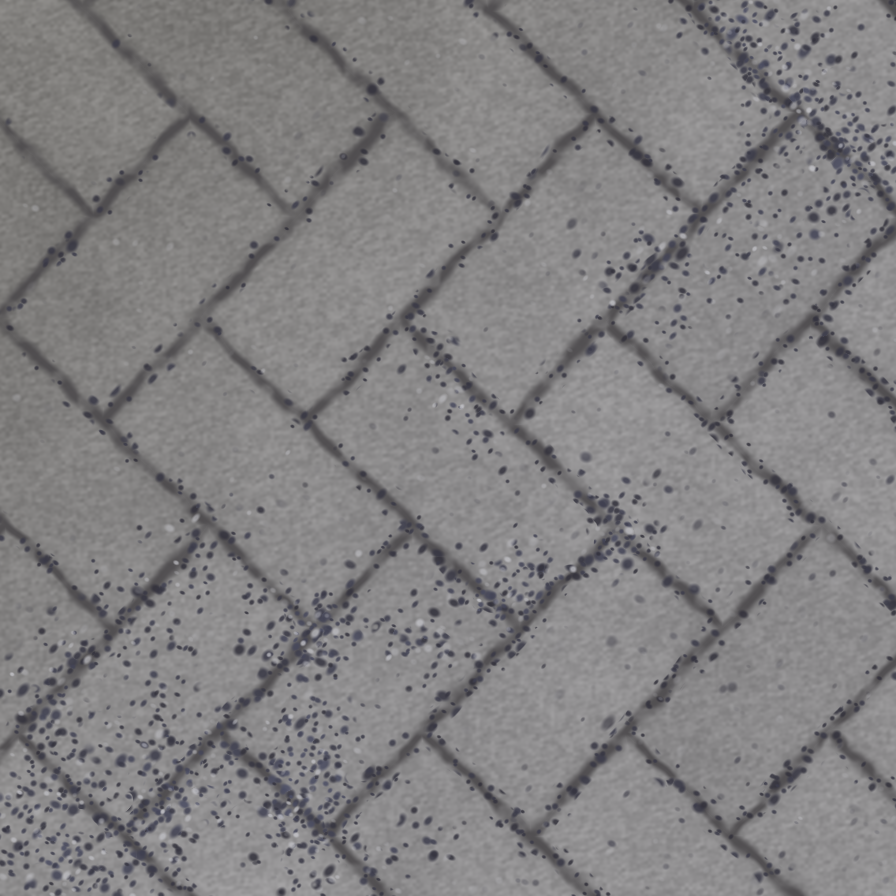
Reproduce this texture procedurally as a WebGL 1 fragment shader.

```glsl
precision highp float;
// Worn grey herringbone paving laid diagonally, with dark gritty joints.
// Pavers come from a four-cell lattice rule; loose grit is scattered in
// jittered cells, thickest along a few soft drifts and in the joints.
uniform vec2 u_resolution;

const vec3 STONE_WARM = vec3(0.495, 0.488, 0.478);
const vec3 STONE_COOL = vec3(0.565, 0.560, 0.565);
const vec3 JOINT = vec3(0.295, 0.285, 0.295);
const vec3 GRIT_DARK = vec3(0.19, 0.185, 0.225);
const vec3 GRIT_BLUE = vec3(0.30, 0.31, 0.40);
const vec3 GRIT_PALE = vec3(0.76, 0.76, 0.78);

vec3 hash3(vec2 p) {
  vec3 q = fract(p.xyx * vec3(0.1031, 0.1030, 0.0973));
  q += dot(q, q.yxz + 33.33);
  return fract((q.xxy + q.yzz) * q.zyx);
}

float noise(vec2 p) {
  vec2 c = floor(p), f = fract(p);
  f = f * f * (3.0 - 2.0 * f);
  float low = mix(hash3(c).x, hash3(c + vec2(1.0, 0.0)).x, f.x);
  float high = mix(hash3(c + vec2(0.0, 1.0)).x, hash3(c + 1.0).x, f.x);
  return mix(low, high, f.y);
}

float fbm(vec2 p) {
  float sum = 0.0, amp = 0.53;
  for (int i = 0; i < 4; i++) {
    sum += amp * noise(p);
    p = mat2(1.6, 1.2, -1.2, 1.6) * p + 7.3;
    amp *= 0.5;
  }
  return sum;
}

// Canvas position to paver axes: x runs down-right, y runs up-right.
vec2 paverAxes(vec2 p) {
  float row = (0.874 - p.y) / 0.1152;
  float col = (p.x - 0.212 - 0.0056 * row) / 0.1133;
  return 0.5 * vec2(col + row, col - row);
}

// One-by-two herringbone: xy = paver id, z = distance to its edge.
vec3 herringbone(vec2 g) {
  vec2 cell = floor(g), lo = g - cell, hi = 1.0 - lo;
  float kind = mod(cell.x - cell.y, 4.0);
  if (kind < 0.5) { lo.x += 1.0; cell.x -= 1.0; }
  else if (kind < 1.5) { lo.y += 1.0; cell.y -= 1.0; }
  else if (kind < 2.5) hi.y += 1.0;
  else hi.x += 1.0;
  return vec3(cell, min(min(lo.x, lo.y), min(hi.x, hi.y)));
}

// Scattered oval grains: x = coverage, y = random tone.
vec2 scatter(vec2 p, float cells, float density, float seed, float aa) {
  vec2 q = p * cells, home = floor(q), grain = vec2(0.0);
  for (int j = -1; j <= 1; j++) {
    for (int i = -1; i <= 1; i++) {
      vec2 cell = home + vec2(float(i), float(j));
      vec3 place = hash3(cell + seed), look = hash3(cell + seed + 91.7);
      vec2 d = q - cell - place.xy;
      d = vec2(d.x + d.y * (look.z - 0.5), d.y * (0.8 + 0.5 * look.z));
      float radius = mix(0.24, 0.62, look.x * look.x);
      float cover = 1.0 - smoothstep(radius * 0.35, radius + aa * cells, length(d));
      cover *= smoothstep(place.z, place.z + 0.06, density);
      if (cover > grain.x) grain = vec2(cover, look.y);
    }
  }
  return grain;
}

// Soft streak of debris around the segment a-b.
float drift(vec2 p, vec2 a, vec2 b, float radius) {
  vec2 pa = p - a, ba = b - a;
  float d = length(pa - ba * clamp(dot(pa, ba) / dot(ba, ba), 0.0, 1.0)) / radius;
  return exp(-d * d);
}

float debris(vec2 p) {
  float amount = drift(p, vec2(0.06, 0.06), vec2(0.27, 0.16), 0.075);
  amount += drift(p, vec2(0.32, 0.15), vec2(0.42, 0.02), 0.070);
  amount += 0.9 * drift(p, vec2(0.35, 0.29), vec2(0.51, 0.30), 0.045);
  amount += 0.9 * drift(p, vec2(0.56, 0.34), vec2(0.68, 0.41), 0.040);
  amount += 0.9 * drift(p, vec2(0.82, 1.00), vec2(0.96, 0.84), 0.055);
  amount += 0.5 * drift(p, vec2(0.74, 0.68), vec2(0.93, 0.76), 0.065);
  amount += 0.7 * drift(p, vec2(0.48, 0.61), vec2(0.53, 0.50), 0.030);
  amount += 0.4 * drift(p, vec2(0.05, 0.22), vec2(0.24, 0.36), 0.070);
  return min(amount, 1.1) * smoothstep(0.22, 0.62, fbm(p * 17.0));
}

void main() {
  vec2 p = gl_FragCoord.xy / u_resolution;
  float aa = 1.0 / min(u_resolution.x, u_resolution.y);
  vec2 wobble = vec2(noise(p * 38.0), noise(p * 38.0 + 51.0)) - 0.5;
  vec3 paver = herringbone(paverAxes(p) + 0.045 * wobble);
  float wear = smoothstep(0.0, 1.3, p.x + 1.0 - p.y);
  float litter = debris(p);

  // Stone: broad light, paver tint and slanted fine grain
  vec3 color = mix(STONE_WARM, STONE_COOL, wear);
  color += 0.025 * (hash3(paver.xy + 40.0).x - 0.5);
  color += 0.07 * (fbm(p * 9.0) - 0.5);
  vec2 slant = vec2(p.x + p.y, 2.0 * (p.y - 0.5 * p.x));
  color += 0.065 * (noise(slant * 105.0) - 0.5) + 0.05 * (noise(p * 240.0) - 0.5);

  // Joints: soft shadow around a broken dark core
  float width = mix(0.045, 0.085, noise(p * 52.0 + 13.0));
  float core = 1.0 - smoothstep(0.008, width, paver.z);
  core *= mix(0.50, 1.0, smoothstep(0.2, 0.65, noise(p * 64.0)));
  color *= 1.0 - 0.07 * (1.0 - smoothstep(0.0, 0.14, paver.z));
  color = mix(color, JOINT, core * 0.88);

  // Dark grit in two sizes, then pale chips
  float nearJoint = 1.0 - smoothstep(0.03, 0.13, paver.z);
  float density = 0.015 + 0.035 * wear + 0.68 * litter + 0.24 * nearJoint * (0.4 + wear);
  for (int i = 0; i < 2; i++) {
    float layer = float(i);
    vec2 grit = scatter(p, 72.0 + 42.0 * layer, density * 0.8, 17.0 + 60.0 * layer, aa);
    vec3 tone = mix(GRIT_DARK, GRIT_BLUE, grit.y * (0.4 + 0.6 * litter));
    color = mix(color, tone, grit.x * 0.85);
  }
  vec2 chip = scatter(p, 98.0, 0.035 + 0.25 * litter, 203.0, aa);
  color = mix(color, GRIT_PALE, chip.x * mix(0.25, 0.85, chip.y * chip.y));
  gl_FragColor = vec4(clamp(color, 0.0, 1.0), 1.0);
}
```
